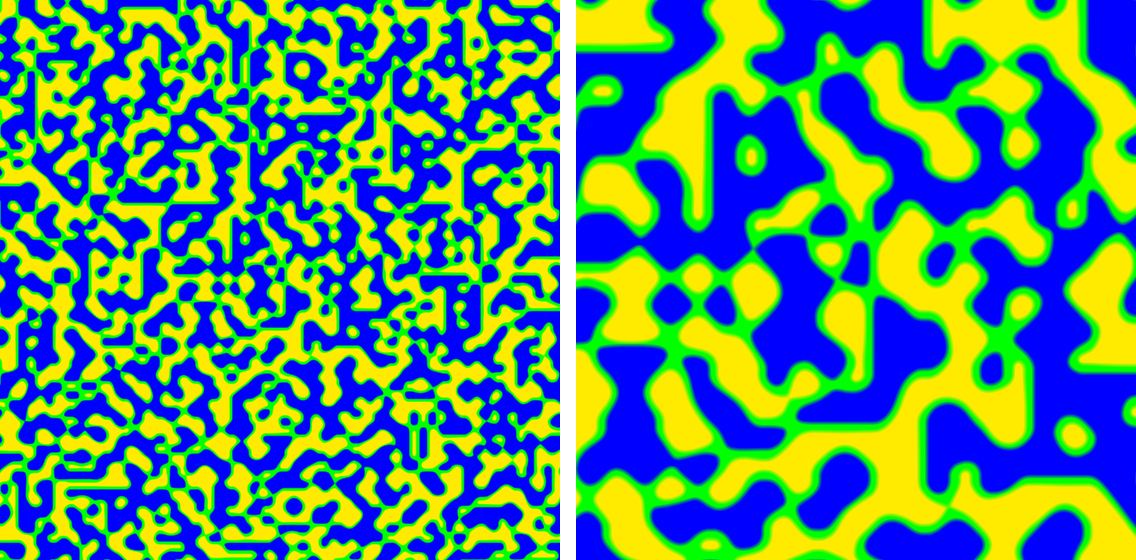
Left, the full canvas; right, a detail of the centre.
Give the GLSL for this texture, as a WebGL 1 fragment shader.

```glsl
precision highp float;
// Three flat colours cut from one octave of gradient noise: blue lows, yellow
// highs and a thin green band near zero. Axis-aligned lattice gradients make
// the noise vanish along whole cell edges, giving straight green lines.

uniform vec2 u_resolution;

#define CELLS 31.42        // lattice cells across the canvas
#define BLUE_LEVEL -0.035  // noise below this is blue
#define YELLOW_LEVEL 0.12  // noise above this is yellow
#define EDGE_WIDTH 0.0027  // softness of the edges, in canvas units
#define MIN_SLOPE 0.2      // keeps flat spots from sharpening too far
#define BLUE vec3(0.0, 0.0, 1.0)
#define GREEN vec3(0.0, 1.0, 0.0)
#define YELLOW vec3(1.0, 0.92, 0.0)

vec3 hash3(vec2 p) {
  vec3 q = fract(vec3(p.xyx) * vec3(0.1031, 0.1030, 0.0973));
  q += dot(q, q.yxz + 33.33);
  return fract((q.xxy + q.yzz) * q.zyx);
}

// Gradient is diagonal, horizontal or vertical with equal chance.
vec2 latticeGradient(vec2 corner) {
  vec3 h = hash3(corner + 17.0);
  vec2 signs = vec2(h.x < 0.5 ? -1.0 : 1.0, h.y < 0.5 ? -1.0 : 1.0);
  float kind = floor(h.z * 3.0);
  vec2 axes = kind < 0.5 ? vec2(1.0) : (kind < 1.5 ? vec2(1.0, 0.0) : vec2(0.0, 1.0));
  return signs * axes;
}

float cornerRamp(vec2 cell, vec2 local, vec2 corner) {
  return dot(latticeGradient(cell + corner), local - corner);
}

float gradientNoise(vec2 p) {
  vec2 cell = floor(p);
  vec2 f = fract(p);
  vec2 fade = f * f * f * (f * (f * 6.0 - 15.0) + 10.0);
  float low = mix(cornerRamp(cell, f, vec2(0.0, 0.0)),
                  cornerRamp(cell, f, vec2(1.0, 0.0)), fade.x);
  float high = mix(cornerRamp(cell, f, vec2(0.0, 1.0)),
                   cornerRamp(cell, f, vec2(1.0, 1.0)), fade.x);
  return mix(low, high, fade.y);
}

// Linear coverage across an edge of the given width in noise units.
float coverage(float value, float level, float width) {
  return clamp((value - level) / width + 0.5, 0.0, 1.0);
}

void main() {
  vec2 p = gl_FragCoord.xy / min(u_resolution.x, u_resolution.y) * CELLS;
  float value = gradientNoise(p);

  // Local slope turns the edge width from canvas units into noise units.
  vec2 delta = vec2(0.02, 0.0);
  vec2 slope = vec2(gradientNoise(p + delta.xy) - value,
                    gradientNoise(p + delta.yx) - value) / delta.x;
  float width = max(length(slope), MIN_SLOPE) * EDGE_WIDTH * CELLS;

  vec3 color = mix(BLUE, GREEN, coverage(value, BLUE_LEVEL, width));
  color = mix(color, YELLOW, coverage(value, YELLOW_LEVEL, width));
  gl_FragColor = vec4(color, 1.0);
}
```
